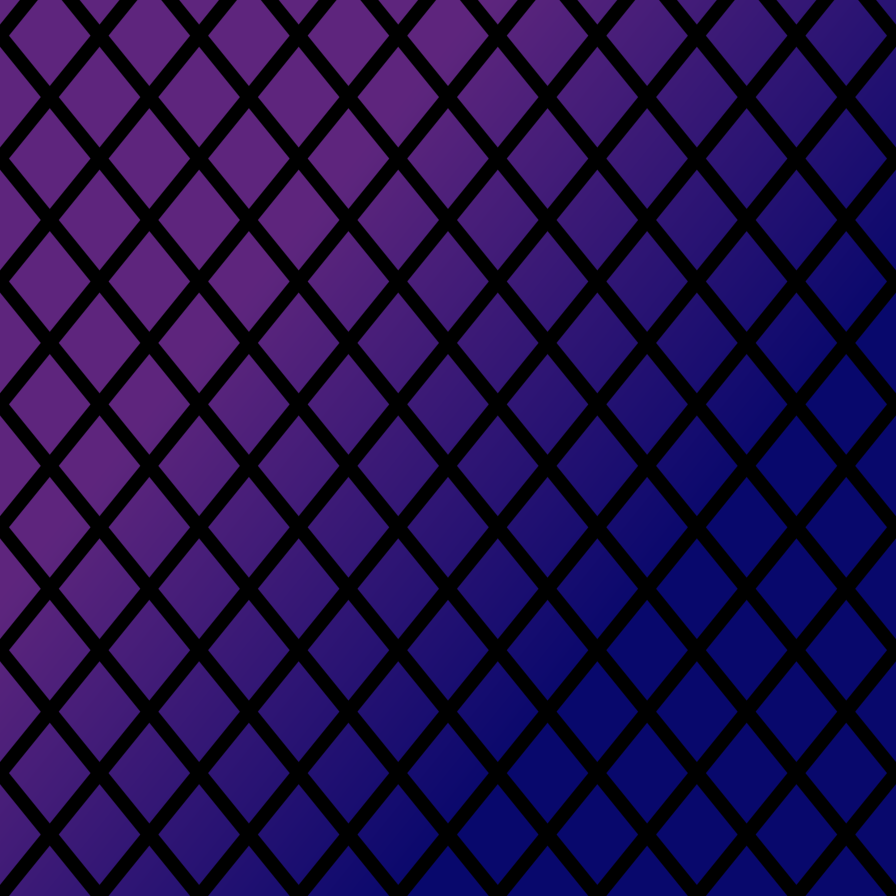
Give the GLSL for this pattern, as a Shadertoy shader.

```glsl
// Black diamond lattice over a diagonal purple to navy gradient.

// Distance to the nearest whole-number line along each axis
vec2 lineDistance(vec2 q) {
    return abs(fract(q + 0.5) - 0.5);
}

void mainImage(out vec4 fragColor, in vec2 fragCoord) {
    vec2 uv = fragCoord / iResolution.y;
    float pixel = 1.0 / iResolution.y;

    // Skewed axes: each one counts the lines of a slanted family
    vec2 repeats = vec2(9.0, 7.29);
    vec2 cell = uv * repeats;
    vec2 lattice = vec2(cell.x - cell.y, cell.x + cell.y);

    // Gradient runs across the rising lines, flat at both ends
    float blend = clamp((lattice.x + 2.41) / 6.52, 0.0, 1.0);
    vec3 color = mix(vec3(0.367, 0.147, 0.49), vec3(0.033, 0.03, 0.425), blend);

    // Line mask, with distances scaled back to canvas units
    vec2 dist = lineDistance(lattice) / length(repeats);
    vec2 open = smoothstep(-0.8 * pixel, 0.8 * pixel, dist - 0.0078);
    color *= open.x * open.y;

    fragColor = vec4(color, 1.0);
}
```
